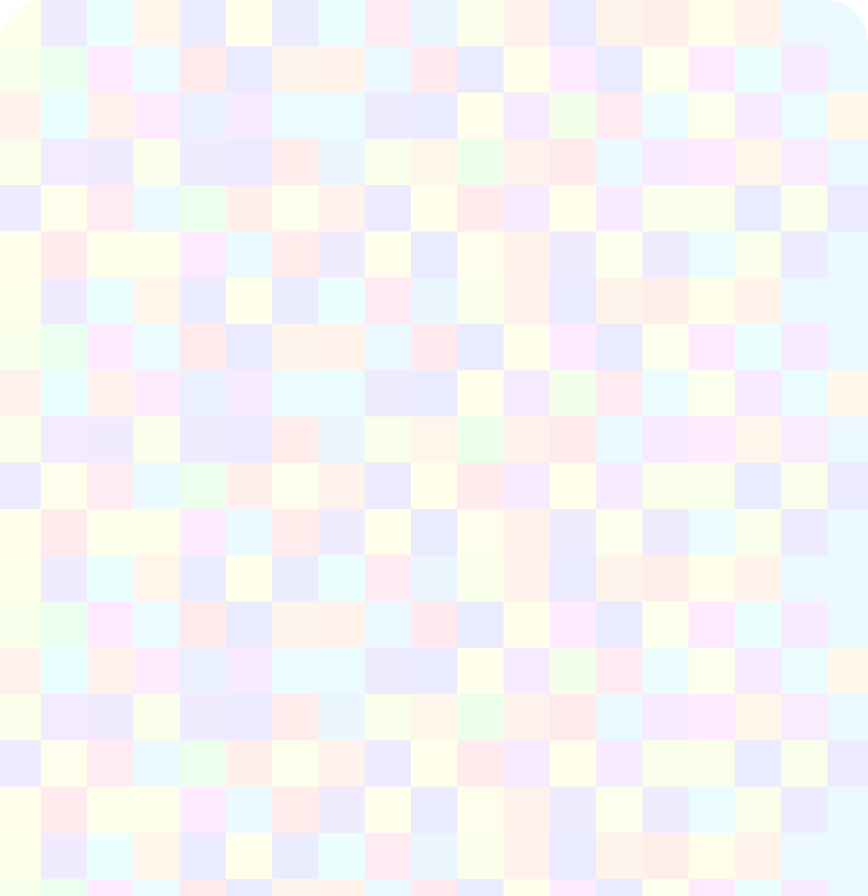
Give the GLSL for this pattern, as a WebGL 1 fragment shader.

```glsl
precision highp float;

uniform vec2 u_resolution;

// Lengths are fractions of the canvas height
const float CELL_SIZE = 0.05164;
const float COLUMN_SHIFT = 0.1175;  // part of the first column cut off, in cells
const float ROW_PERIOD = 6.0;       // rows before the colours repeat
const float CORNER_RADIUS = 0.048;
const float TINT = 0.08;            // strength of the pastel colours
const vec2 HUE_STEP = vec2(0.618, 0.414);
const float HUE_JITTER = 0.5;

float hash(vec2 p) {
    vec3 q = fract(vec3(p.xyx) * 0.1031);
    q += dot(q, q.yzx + 33.33);
    return fract((q.x + q.y) * q.z);
}

// Maps the range start..end of t onto a band of hues in degrees
float hueBand(float t, float start, float end, float lowHue, float highHue) {
    return mix(lowHue, highHue, (t - start) / (end - start));
}

// Turns an even 0..1 value into a hue, weighting each pastel family
float weightedHue(float t) {
    if (t < 0.10) return hueBand(t, 0.00, 0.10, 335.0, 365.0);  // pink
    if (t < 0.25) return hueBand(t, 0.10, 0.25, 12.0, 40.0);    // cream
    if (t < 0.47) return hueBand(t, 0.25, 0.47, 52.0, 82.0);    // yellow
    if (t < 0.51) return hueBand(t, 0.47, 0.51, 90.0, 140.0);   // green
    if (t < 0.68) return hueBand(t, 0.51, 0.68, 178.0, 208.0);  // cyan
    if (t < 0.89) return hueBand(t, 0.68, 0.89, 218.0, 264.0);  // lavender
    return hueBand(t, 0.89, 1.00, 268.0, 304.0);                // magenta
}

vec3 pastel(float hueDegrees) {
    vec3 phase = fract(hueDegrees / 360.0 + vec3(0.0, 2.0, 1.0) / 3.0);
    vec3 pure = clamp(abs(phase * 6.0 - 3.0) - 1.0, 0.0, 1.0);
    return mix(vec3(1.0), pure, TINT);
}

// Stepped hues keep neighbours apart, jitter breaks up the regularity
vec3 cellColor(vec2 cell) {
    cell.y = mod(cell.y, ROW_PERIOD);
    float t = dot(cell, HUE_STEP) + HUE_JITTER * hash(cell + 7.0);
    return pastel(weightedHue(fract(t)));
}

// Blends the four cells around the nearest grid crossing over one pixel
vec3 checks(vec2 grid, float pixel) {
    vec2 crossing = floor(grid + 0.5);
    vec2 blend = clamp((grid - crossing) / pixel + 0.5, 0.0, 1.0);
    vec3 upper = mix(cellColor(crossing - 1.0),
                     cellColor(crossing - vec2(0.0, 1.0)), blend.x);
    vec3 lower = mix(cellColor(crossing - vec2(1.0, 0.0)),
                     cellColor(crossing), blend.x);
    return mix(upper, lower, blend.y);
}

// Signed distance to an edge rounded at the two top corners
float topCorners(vec2 p, float width) {
    vec2 inset = vec2(min(p.x, width - p.x), p.y);
    return length(max(CORNER_RADIUS - inset, 0.0)) - CORNER_RADIUS;
}

void main() {
    float pixel = 1.0 / u_resolution.y;
    float width = u_resolution.x * pixel;

    // Rows count downward from the top edge
    vec2 p = vec2(gl_FragCoord.x, u_resolution.y - gl_FragCoord.y) * pixel;
    vec2 grid = p / CELL_SIZE + vec2(COLUMN_SHIFT, 0.0);
    vec3 color = checks(grid, pixel / CELL_SIZE);

    // White outside the rounded top corners
    float outside = clamp(topCorners(p, width) / pixel + 0.5, 0.0, 1.0);
    gl_FragColor = vec4(mix(color, vec3(1.0), outside), 1.0);
}
```
